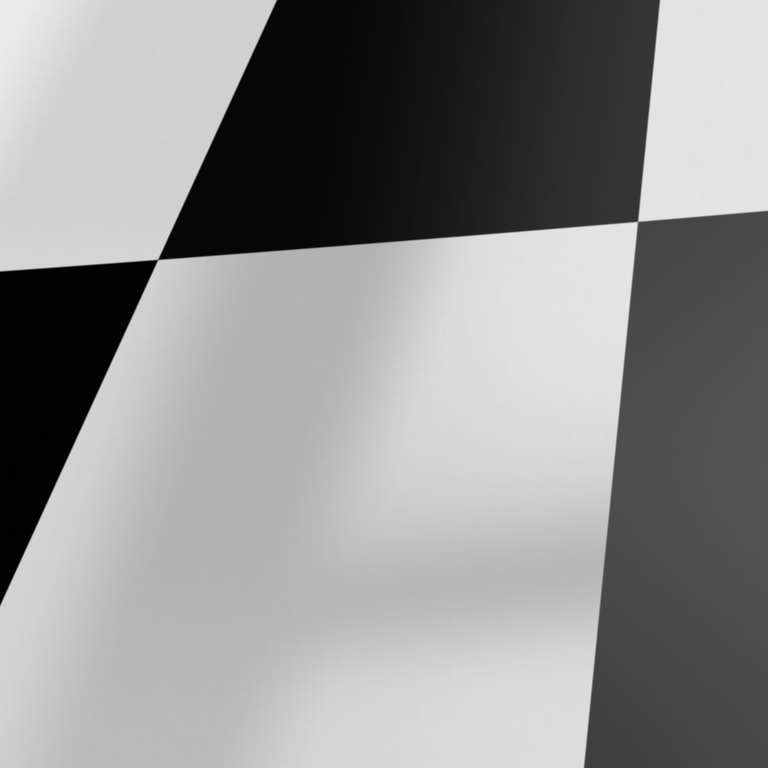
A WebGL 1 fragment shader for this pattern:

```glsl
precision highp float;
// A close view of a waving black and white checkered cloth.
// Signed distances to three seams give the checks by their product;
// soft diagonal and horizontal folds shade them, with a faint woven grain.

uniform vec2 u_resolution;

vec2 gradientAt(vec2 cell) {
  float angle = 6.2832 * fract(sin(dot(cell, vec2(127.1, 311.7))) * 43758.5);
  return vec2(cos(angle), sin(angle));
}

float gradientNoise(vec2 p) {
  vec2 i = floor(p);
  vec2 f = fract(p);
  vec2 w = f * f * f * (f * (f * 6.0 - 15.0) + 10.0);
  vec2 e = vec2(1.0, 0.0);
  float low = mix(dot(gradientAt(i), f), dot(gradientAt(i + e.xy), f - e.xy), w.x);
  float high = mix(dot(gradientAt(i + e.yx), f - e.yx),
                   dot(gradientAt(i + e.xx), f - e.xx), w.x);
  return mix(low, high, w.y);
}

float bell(float d, float width) {
  return exp(-d * d / (width * width));
}

// Signed step across a seam: -1 on one side, +1 on the other
float seam(float d) {
  float blur = max(0.0016, 0.75 / u_resolution.y);
  return 2.0 * smoothstep(-blur, blur, d) - 1.0;
}

// White check in the centre, crossed by the folds
float centreWhite(vec2 p) {
  float drop = 1.0 - p.y;
  float foldLeft = smoothstep(-0.09, 0.085, p.x - 0.252 + 0.35 * (drop - 0.39));
  float foldRight = smoothstep(-0.075, 0.085, p.x - 0.535 + 0.32 * (drop - 0.35));
  float diagonalFold = foldLeft * (1.0 - foldRight);
  float crossFold = foldRight * bell(drop - 0.77 + 0.12 * (p.x - 0.55), 0.085);
  float lit = mix(0.825, 0.865, smoothstep(0.3, 0.75, p.x));
  lit += 0.025 * smoothstep(0.5, 0.8, p.x) * smoothstep(0.35, 0.6, p.y);
  lit -= 0.03 * bell(drop - 0.68, 0.12) * foldRight;
  float shade = 0.70 + 0.03 * smoothstep(0.7, 1.0, drop);
  return mix(lit, shade, clamp(diagonalFold + 0.88 * crossFold, 0.0, 1.0));
}

// White checks above: a bright streak at the left, even light at the right
float upperWhite(vec2 p) {
  float across = p.x + 0.53 * (1.0 - p.y);
  float streak = 1.0 - smoothstep(0.03, 0.17, across);
  float left = 0.815 + 0.1 * streak + 0.02 * smoothstep(0.75, 0.64, p.y);
  return mix(left, 0.89, smoothstep(0.5, 0.8, p.x));
}

float upperBlack(vec2 p) {
  float across = p.x + 0.15 * (1.0 - p.y);
  return 0.025 + 0.19 * smoothstep(0.4, 0.92, across);
}

float lowerBlack(vec2 p) {
  float sheen = 0.25 + 0.065 * bell(p.y - 0.4, 0.3);
  sheen += 0.15 * (p.x - 0.88);
  return mix(0.01, sheen, smoothstep(0.3, 0.7, p.x));
}

void main() {
  vec2 p = gl_FragCoord.xy / u_resolution;
  float drop = 1.0 - p.y;

  // Seams between the checks
  float leftSeam = seam((p.x - 0.3607 + 0.4572 * drop) * 0.91);
  float rightSeam = seam(p.x - 0.8594 + 0.099 * drop);
  float levelSeam = seam(0.3535 - 0.0715 * p.x - 0.0075 * p.x * p.x - drop);
  float white = 0.5 + 0.5 * leftSeam * rightSeam * levelSeam;
  float upper = 0.5 + 0.5 * levelSeam;

  // Shading of the cloth
  float whiteTone = mix(centreWhite(p), upperWhite(p), upper);
  float blackTone = mix(lowerBlack(p), upperBlack(p), upper);
  float tone = mix(blackTone, whiteTone, white);

  // Woven grain, stretched along the threads
  float grain = gradientNoise(p * vec2(190.0, 22.0)) + gradientNoise(p * vec2(30.0, 210.0));
  tone += 0.006 * grain * mix(0.4, 1.0, white);
  gl_FragColor = vec4(vec3(clamp(tone, 0.0, 1.0)), 1.0);
}
```
